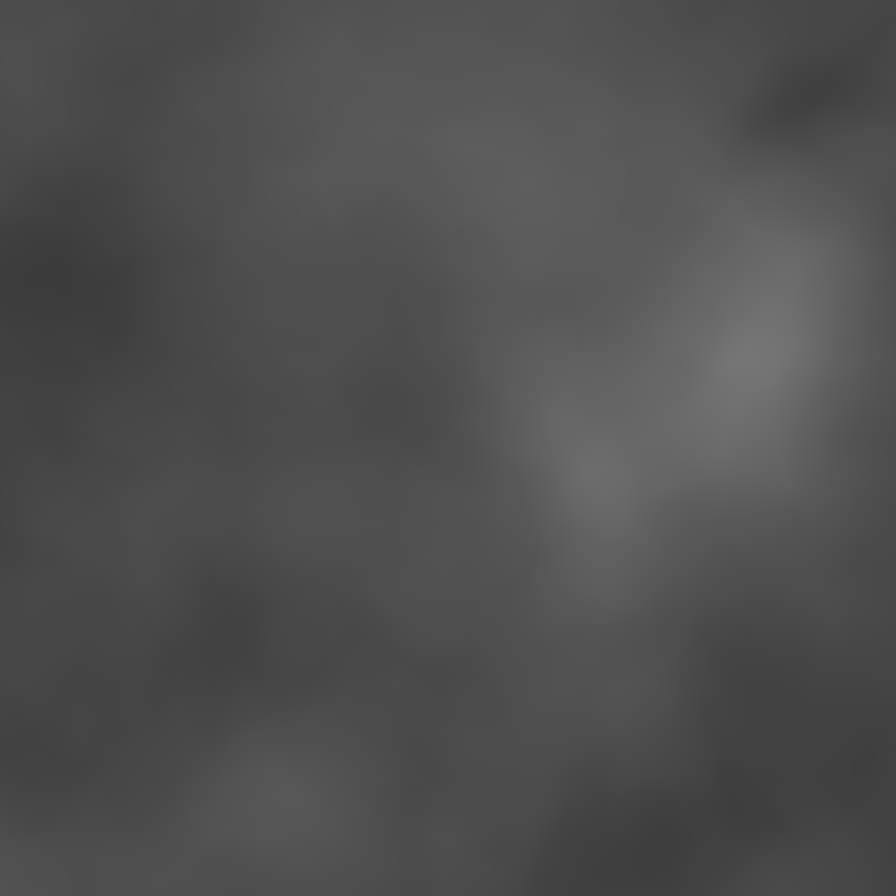
Reproduce this texture procedurally as a three.js fragment shader.

```glsl
// Soft grey smoke: a few broad light and dark clouds on a dim ground.
// Each cloud is a tilted Gaussian; domain warping bends its outline, and
// low-contrast fractal value noise mottles the whole canvas.

varying vec2 vUv;

const float GROUND_TONE = 0.287;
const float MOTTLE_SCALE = 4.5;
const float MOTTLE_CONTRAST = 0.11;
const float WARP_SCALE = 5.0;
const float WARP_AMOUNT = 0.10;
const int OCTAVES = 4;

float hash(vec2 cell) {
  vec3 q = fract(vec3(cell.xyx) * 0.1031);
  q += dot(q, q.yzx + 33.33);
  return fract((q.x + q.y) * q.z);
}

// Value noise with a quintic fade, so no cell edges show
float valueNoise(vec2 p) {
  vec2 cell = floor(p);
  vec2 f = fract(p);
  vec2 fade = f * f * f * (f * (f * 6.0 - 15.0) + 10.0);
  float low = mix(hash(cell), hash(cell + vec2(1.0, 0.0)), fade.x);
  float high = mix(hash(cell + vec2(0.0, 1.0)), hash(cell + vec2(1.0)), fade.x);
  return mix(low, high, fade.y);
}

mat2 rotation(float angle) {
  float c = cos(angle);
  float s = sin(angle);
  return mat2(c, s, -s, c);
}

// Fractal noise centred on zero; octaves are turned to hide the grid
float fractalNoise(vec2 p) {
  float sum = 0.0;
  float amplitude = 0.5;
  for (int i = 0; i < OCTAVES; i++) {
    sum += amplitude * (valueNoise(p) - 0.5);
    p = rotation(0.6) * p * 2.0 + 17.3;
    amplitude *= 0.45;
  }
  return sum;
}

// Gaussian cloud, 1 at its centre, with separate radii and a tilt
float cloud(vec2 p, vec2 centre, vec2 radii, float tilt) {
  vec2 d = rotation(-tilt) * (p - centre) / radii;
  return exp(-dot(d, d));
}

// Light clouds: two bright cores, a wide veil and a faint lower puff
float lightClouds(vec2 p) {
  float veil = 0.055 * cloud(p, vec2(0.48, 0.79), vec2(0.36, 0.20), -0.25);
  float halo = 0.035 * cloud(p, vec2(0.74, 0.52), vec2(0.27, 0.20), 0.7);
  float cores = 0.115 * cloud(p, vec2(0.85, 0.60), vec2(0.10, 0.16), -0.1)
              + 0.115 * cloud(p, vec2(0.66, 0.45), vec2(0.09, 0.13), 0.15);
  float puff = 0.055 * cloud(p, vec2(0.30, 0.13), vec2(0.09, 0.09), 0.0);
  return veil + halo + cores + puff;
}

// Dark hollows near the margins
float darkHollows(vec2 p) {
  return 0.055 * cloud(p, vec2(0.93, 0.89), vec2(0.12, 0.07), 0.8)
       + 0.040 * cloud(p, vec2(0.10, 0.70), vec2(0.10, 0.14), 0.2)
       + 0.040 * cloud(p, vec2(0.78, 0.07), vec2(0.18, 0.07), 0.1)
       + 0.025 * cloud(p, vec2(0.27, 0.31), vec2(0.07, 0.10), 0.3);
}

void main() {
  vec2 bend = vec2(fractalNoise(vUv * WARP_SCALE + 3.7),
                   fractalNoise(vUv * WARP_SCALE + 41.2));
  vec2 warped = vUv + WARP_AMOUNT * bend;
  float mottle = MOTTLE_CONTRAST * fractalNoise(warped * MOTTLE_SCALE + 8.1);
  float tone = GROUND_TONE + lightClouds(warped) - darkHollows(warped) + mottle;
  gl_FragColor = vec4(vec3(tone), 1.0);
}
```
